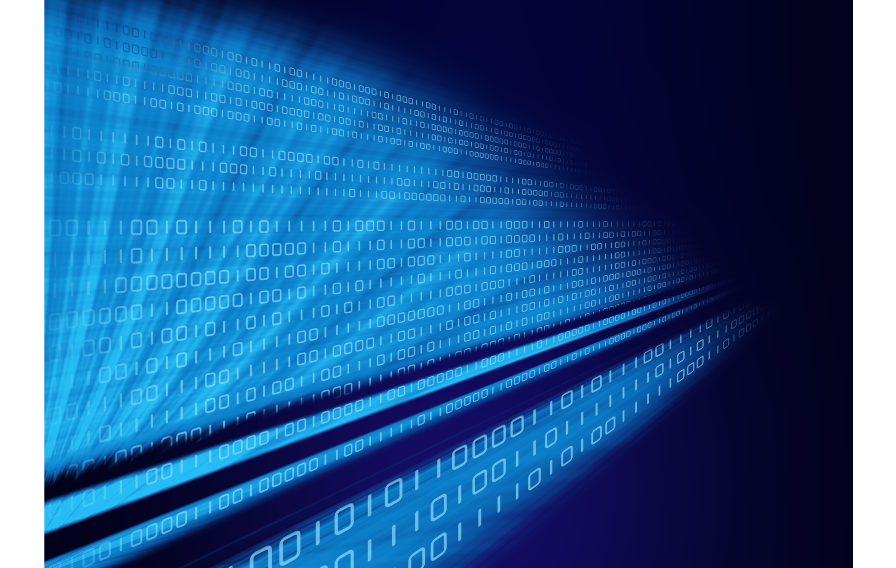
This background is drawn by a Shadertoy shader. Its source:

```glsl
// Blue light rays and rows of ring and bar marks receding to the right, between white margins.

float hash(vec2 p) {
    return fract(sin(dot(p, vec2(41.3, 289.1))) * 4375.5);
}

// Layered sines, roughly -1 to 1
float streaks(float x) {
    return 0.4 * sin(x) + 0.3 * sin(x * 2.37 + 1.3)
         + 0.2 * sin(x * 4.71 + 4.0) + 0.15 * sin(x * 8.3 + 2.0);
}

// Soft-edged strip between lo and hi
float strip(float x, float lo, float hi, float softLo, float softHi) {
    return smoothstep(lo, lo + softLo, x) * (1.0 - smoothstep(hi, hi + softHi, x));
}

// Rows of marks: slope picks the row, depth is the distance to the vanishing point
float marks(float slope, float depth, float pixel) {
    // Each group of rows: first slope, spacing, lowest and highest row
    vec4 group = slope < -0.145 ? vec4(-0.16, 0.022, -4, 0)
               : slope < -0.035 ? vec4(-0.108, 0.0275, 0, 2)
               : slope < 0.45   ? vec4(0.007, 0.037, 0, 11)
                                : vec4(0.535, 0.085, 0, 2);
    float row = (slope - group.x) / group.y;
    float id = floor(row + 0.5);
    float column = -log(depth) / (0.55 * group.y);
    vec2 q = vec2((fract(column) - 0.5) * 0.55, row - id);

    float ring = abs(length(max(abs(q) - vec2(0.09, 0.16), 0.0)) - 0.08) - 0.035;
    float bar = length(vec2(q.x, max(abs(q.y) - 0.2, 0.0))) - 0.04;
    float shape = hash(vec2(floor(column), id + group.x * 90.0)) < 0.5 ? ring : bar;

    float soft = pixel / (group.y * depth);
    float shown = step(group.z, id) * step(id, group.w);
    return shown * (1.0 - smoothstep(-0.6 * soft, 0.6 * soft, shape));
}

void mainImage(out vec4 fragColor, in vec2 fragCoord) {
    vec2 uv = fragCoord / iResolution.xy;
    vec2 p = uv * vec2(1.58, 1.0);
    float down = 1.0 - p.y;
    float pixel = 1.0 / iResolution.y;

    // Perspective about the vanishing point
    vec2 vanish = vec2(1.584, 0.609);
    float depth = max(vanish.x - p.x, 0.01);
    float slope = (vanish.y - p.y) / depth;

    // Rays fanning out of the lower left corner
    vec2 fan = p - vec2(0.025, -0.03);
    float angle = atan(fan.y, fan.x);
    float rays = streaks(angle * 34.0 + 0.6 * sin(length(fan) * 5.0));
    float grain = streaks(slope * 110.0);

    // Lit sheet, two thin beams and the broad lower beam
    float sheet = 1.0 - smoothstep(0.275, 0.315, slope + 0.008 * rays);
    float thin = strip(slope, 0.322, 0.360, 0.014, 0.008);
    float thinLow = strip(slope, 0.394, 0.412, 0.008, 0.04);
    float broad = strip(slope + 0.02 * grain, 0.47, 0.64, 0.09, 0.26);
    float beams = sheet + thin + 0.9 * thinLow + 0.85 * broad;

    // Fade towards the right and the top
    float fade = 1.0 - smoothstep(0.27 + 1.1 * down, 0.78 + 1.2 * down, p.x + 0.03 * rays);
    fade *= smoothstep(-0.12, 0.10, down - 0.15 * (p.x - 0.08));
    float mask = beams * fade;

    float corner = exp(-5.0 * dot(p - vec2(0.1, 0.18), p - vec2(0.1, 0.18)));
    float light = mask * (0.68 + 0.2 * rays * (1.0 - 0.6 * broad) + 0.07 * grain
                + 0.24 * corner + 0.15 * thin);

    // Dark backdrop with a violet glow at the bottom
    vec2 violet = p - vec2(0.82, 0.14);
    float centre = (p.x - 0.85) / 0.5;
    vec3 color = vec3(0.005, 0.005, 0.08)
               + vec3(0.005, 0.015, 0.15) * exp(-centre * centre)
               + vec3(0.07, 0.03, 0.17) * exp(-6.0 * dot(violet, violet));

    // Light ramp from deep blue to cyan
    color = mix(color, vec3(0.04, 0.33, 0.63), smoothstep(0.0, 0.5, light));
    color = mix(color, vec3(0.05, 0.51, 0.80), smoothstep(0.36, 0.7, light));
    color = mix(color, vec3(0.15, 0.74, 0.96), smoothstep(0.66, 1.05, light));

    // Marks, dark in the upper left and pale elsewhere
    float upperLeft = smoothstep(-0.17, -0.22, slope) * smoothstep(0.5, 0.2, p.x);
    vec3 ink = mix(vec3(0.55, 0.87, 1.0), vec3(0.02, 0.20, 0.48), upperLeft);
    float strength = 0.7 * smoothstep(0.0, 0.5, mask) * smoothstep(0.0, 0.35, p.x);
    color = mix(color, ink, strength * marks(slope, depth, pixel));

    // White margins
    float edge = 0.5 / iResolution.x;
    float inside = smoothstep(-edge, edge, min(uv.x - 0.0495, 0.952 - uv.x));
    fragColor = vec4(mix(vec3(1.0), color, inside), 1.0);
}
```
